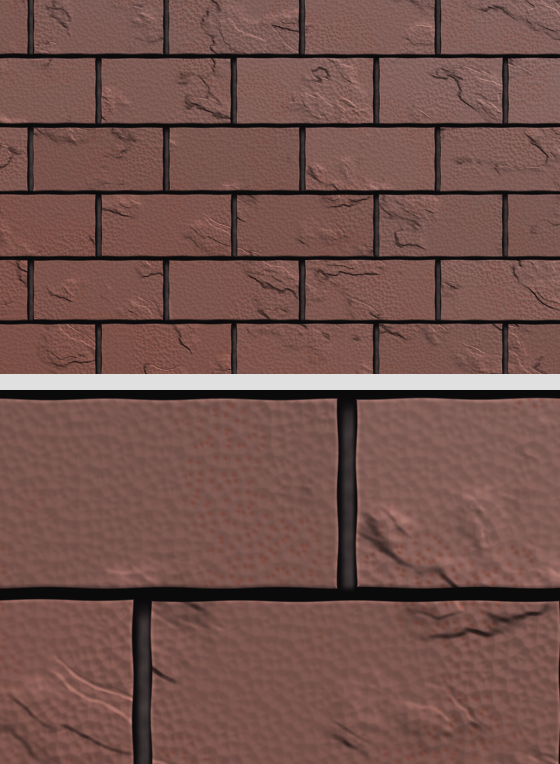
Top: the whole. Bottom: its middle third, enlarged.
Reproduce this texture procedurally as a Shadertoy shader.

```glsl
// Running-bond wall of brown-red bricks with cracked, grainy faces and dark recessed joints.
#define BRICK_PITCH 0.3632          // brick length with joint, in canvas heights
#define FIRST_JOINT 0.082           // position of the leftmost joint
#define HALF_GAP vec2(0.0085, 0.0055)
#define GRAIN_SCALE 105.0
#define GRAIN_DEPTH 0.42
#define RELIEF_GAIN 0.72
#define LIGHT_STEP (vec2(0.5, 0.87) * 0.003)
#define RED_CLAY vec3(0.465, 0.300, 0.265)
#define GREY_CLAY vec3(0.510, 0.390, 0.375)
#define JOINT_SHADOW vec3(0.045, 0.038, 0.045)
#define JOINT_MORTAR vec3(0.250, 0.215, 0.215)

vec2 hash2(vec2 p) {
    return fract(sin(vec2(dot(p, vec2(127.1, 311.7)), dot(p, vec2(269.5, 183.3)))) * 43758.5);
}

// Layered, rotated sines, roughly in -1..1
float layeredSines(vec2 p) {
    float sum = 0.0, amp = 0.5;
    for (int i = 0; i < 6; i++) {
        p = mat2(0.8, -0.6, 0.6, 0.8) * p * 1.8 + 1.7;
        sum += amp * sin(p.x + 1.3 * sin(p.y));
        amp *= 0.53;
    }
    return sum;
}

// Cellular noise: distance to the nearest scattered point
float cellular(vec2 p) {
    vec2 cell = floor(p), f = fract(p);
    float nearest = 4.0;
    for (int j = -1; j <= 1; j++)
        for (int i = -1; i <= 1; i++) {
            vec2 o = vec2(i, j);
            vec2 d = o + hash2(cell + o) - f;
            nearest = min(nearest, dot(d, d));
        }
    return sqrt(nearest);
}

// Brick face: x = height, y = crack darkness, z = grain
vec3 brickFace(vec2 p, vec2 seed) {
    // stretched along a falling diagonal so ledges run down to the right
    vec2 q = vec2(dot(p, vec2(0.90, -0.42)) * 6.0, dot(p, vec2(0.42, 0.90)) * 14.0);
    float field = layeredSines(q + seed * 40.0);
    float mask = smoothstep(-0.15, 0.45, layeredSines(p * 8.0 + seed.yx * 30.0));
    float ledge = smoothstep(-0.07, 0.07, field) + 0.6 * smoothstep(-0.06, 0.06, field - 0.5);
    float crack = exp(-field * field * 260.0) * mask;
    float grain = cellular(p * GRAIN_SCALE);
    float roughness = 0.65 + 0.6 * mask;
    return vec3(ledge * mask + grain * GRAIN_DEPTH * roughness, crack, grain);
}

// Vertical joints counted in half bricks, with one joint set aside
float jointX(float h) {
    return FIRST_JOINT + 0.5 * BRICK_PITCH * h + 0.018 * exp(-3.0 * (h - 5.0) * (h - 5.0));
}

void mainImage(out vec4 fragColor, in vec2 fragCoord) {
    vec2 uv = fragCoord / iResolution.xy * vec2(1.5, 1.0);
    float pixel = 1.0 / iResolution.y;

    // Courses, growing slightly thinner toward the bottom
    float depth = 1.0 - uv.y;
    float course = 0.4347 * depth * depth + 5.1865 * depth - 0.7899;
    float slope = 0.8694 * depth + 5.1865;
    float row = floor(course);
    float fromTop = (course - row) / slope;
    float fromBottom = (row + 1.0 - course) / slope;

    // Brick within the course
    float parity = mod(row + 1.0, 2.0);
    float h = 2.0 * floor((uv.x - FIRST_JOINT) / BRICK_PITCH - 0.5 * parity) + parity;
    if (uv.x < jointX(h)) h -= 2.0;
    else if (uv.x >= jointX(h + 2.0)) h += 2.0;
    float fromLeft = uv.x - jointX(h);
    float fromRight = jointX(h + 2.0) - uv.x;
    vec2 seed = hash2(vec2(h, row) + 3.0);

    // Slightly uneven outline
    float wobble = 0.0007 * (sin(uv.x * 61.0 + seed.x * 9.0) + sin(uv.y * 83.0 + seed.y * 9.0));
    vec2 inset = vec2(min(fromLeft, fromRight), min(fromTop, fromBottom)) - HALF_GAP + wobble;
    float inside = min(inset.x, inset.y);

    // Clay tone: redder at the bottom, greyer at the top right
    float greyness = clamp(0.05 + 0.6 * uv.y + 0.2 * uv.x + 0.25 * (seed.x - 0.5), 0.0, 1.0);
    vec3 clay = mix(RED_CLAY, GREY_CLAY, greyness) * (0.97 + 0.07 * seed.y);

    // Lit relief, cracks and red flecks in the pits
    vec3 face = brickFace(uv, seed);
    float relief = face.x - brickFace(uv + LIGHT_STEP, seed).x;
    float fleck = (1.0 - smoothstep(0.1, 0.35, face.z)) * smoothstep(0.0, 0.5, layeredSines(uv * 11.0));
    clay = mix(clay, vec3(0.52, 0.27, 0.20), 0.45 * fleck);
    clay *= 1.0 + clamp(RELIEF_GAIN * relief, -0.6, 0.4);
    clay *= 1.0 - 0.35 * face.y;

    // Bright upper and side rims, shaded lower rim
    float rim = 1.0 - smoothstep(0.0, 0.004, inside);
    bool lowerRim = inset.y < inset.x && fromBottom < fromTop;
    clay *= 1.0 + rim * (lowerRim ? -0.3 : 0.22);

    // Joints: black beds, greyer mortar within the upright ones
    float across = fromLeft < fromRight ? fromLeft : -fromRight;
    float lit = smoothstep(-0.007, 0.001, across) * (1.0 - smoothstep(0.004, 0.009, across));
    lit *= smoothstep(0.004, 0.03, fromTop) * smoothstep(0.002, 0.010, fromBottom);
    lit *= 0.75 + 0.4 * cellular(uv * 60.0);
    vec3 joint = mix(JOINT_SHADOW, JOINT_MORTAR, lit);

    fragColor = vec4(mix(joint, clay, smoothstep(-pixel, pixel, inside)), 1.0);
}
```
